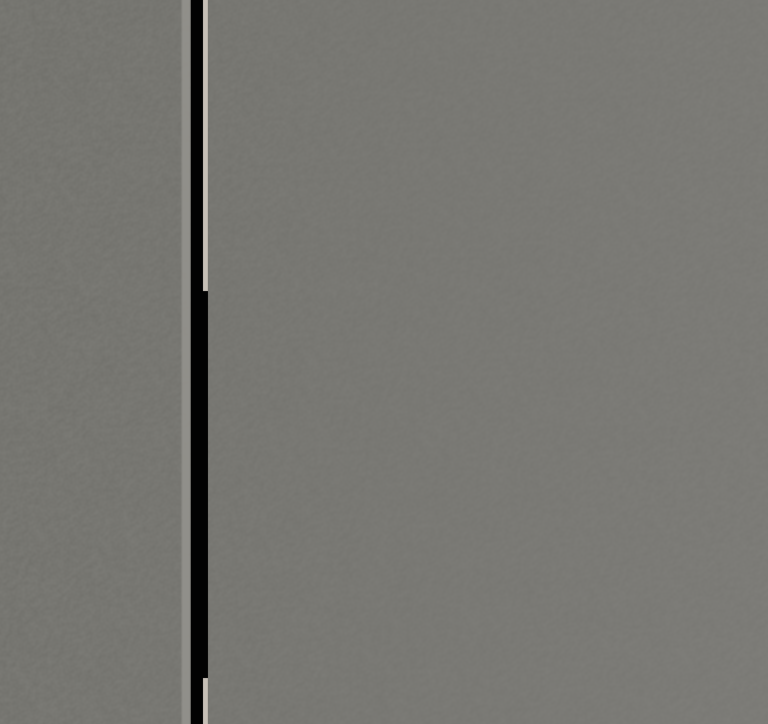
A Shadertoy shader for this texture:

```glsl
#define PANEL_DARK vec3(0.450, 0.449, 0.427)
#define PANEL_LIGHT vec3(0.486, 0.483, 0.466)
#define GAP_COLOR vec3(0.006)
#define BEVEL_COLOR vec3(0.575, 0.570, 0.550)
#define LIP_COLOR vec3(0.775, 0.750, 0.715)
#define BEVEL_X vec2(0.2365, 0.2480)
#define GAP_X vec2(0.2484, 0.2708)
#define LIP_X vec2(0.2643, 0.2708)
#define LIP_BREAK_Y vec2(0.0635, 0.5980)
#define GRAIN_SCALE 120.0
#define GRAIN_AMOUNT 0.026

vec2 hashGradient(vec2 cell) {
    uvec2 q = uvec2(ivec2(cell) + 4096);
    uint h = q.x * 1597u ^ q.y * 51749u;
    h = (h ^ (h >> 7u)) * 73471u;
    h = (h ^ (h >> 11u)) * 9277u;
    float angle = float((h >> 8u) & 1023u) * 6.2832 / 1024.0;
    return vec2(cos(angle), sin(angle));
}

float gradientNoise(vec2 p) {
    vec2 i = floor(p), f = p - i;
    vec2 u = f * f * f * (f * (f * 6.0 - 15.0) + 10.0);
    vec2 e = vec2(0.0, 1.0);
    float a = dot(hashGradient(i), f);
    float b = dot(hashGradient(i + e.yx), f - e.yx);
    float c = dot(hashGradient(i + e.xy), f - e.xy);
    float d = dot(hashGradient(i + e.yy), f - e.yy);
    return mix(mix(a, b, u.x), mix(c, d, u.x), u.y);
}

// Coverage of the interval between limits.x and limits.y
float band(float v, vec2 limits, float soft) {
    return smoothstep(-soft, soft, v - limits.x) * smoothstep(-soft, soft, limits.y - v);
}

// Fine slanted bumps over faint broad mottling
float paintGrain(vec2 p) {
    vec2 slanted = mat2(0.82, -0.57, 0.57, 0.82) * p * vec2(1.0, 1.0);
    float fine = gradientNoise(slanted * GRAIN_SCALE * vec2(0.75, 1.2));
    float finer = gradientNoise(p * GRAIN_SCALE * 1.9 + 37.0);
    float broad = gradientNoise(p * GRAIN_SCALE * 0.2 + 11.0);
    return 0.6 * fine + 0.4 * finer + 0.2 * broad;
}

void mainImage(out vec4 fragColor, in vec2 fragCoord) {
    vec2 uv = fragCoord / iResolution.xy;
    vec2 p = fragCoord / iResolution.y;
    vec2 soft = 0.7 / iResolution.xy;

    // Painted panel, brighter toward the lower right
    float light = clamp(0.24 + 0.65 * uv.x + 0.14 * (1.0 - uv.y), 0.0, 1.0);
    vec3 color = mix(PANEL_DARK, PANEL_LIGHT, light);
    float roughness = mix(1.25, 0.7, smoothstep(0.0, 0.6, uv.x));
    color += GRAIN_AMOUNT * roughness * paintGrain(p);

    // Soft bevel beside the seam
    float bevel = band(uv.x, BEVEL_X, 0.0022);
    color = mix(color, BEVEL_COLOR, bevel * 0.9);

    // Dark seam
    color = mix(color, GAP_COLOR, band(uv.x, GAP_X, soft.x));

    // Lit lip, interrupted along the middle of the seam
    float lip = band(uv.x, LIP_X, soft.x) * (1.0 - band(uv.y, LIP_BREAK_Y, soft.y));
    color = mix(color, LIP_COLOR, lip);

    fragColor = vec4(color, 1.0);
}
```
